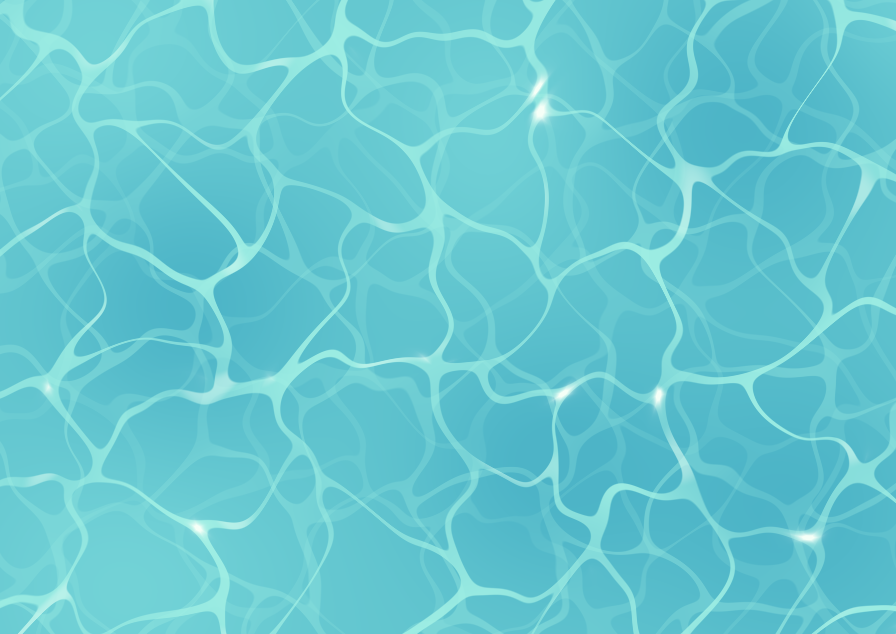
A Shadertoy shader for this texture:

```glsl
#define DEEP vec3(0.285, 0.695, 0.775)
#define WATER vec3(0.385, 0.775, 0.812)
#define SHALLOW vec3(0.455, 0.83, 0.845)
#define CAUSTIC vec3(0.63, 0.94, 0.895)
#define GLINT vec3(0.96, 1.0, 0.97)
#define CELLS 5.0
#define LINE_WIDTH 0.021
#define ROUNDING 24.0
#define WAVINESS 0.15
#define GLINT_SHARE 0.2

vec2 hash2(vec2 p) {
    vec2 q = vec2(dot(p, vec2(127.1, 311.7)), dot(p, vec2(269.5, 183.3)));
    return fract(sin(q) * 43758.547);
}

vec2 seedPoint(vec2 cell) {
    return cell + 0.5 + 0.92 * (hash2(cell) - 0.5);
}

// Layered sines bend the straight cell walls
vec2 bend(vec2 p) {
    p += WAVINESS * sin(p.yx * vec2(2.7, 3.1) + vec2(0.4, 1.9));
    p += 0.5 * WAVINESS * sin(p.yx * vec2(6.3, 5.7) + vec2(2.1, 0.7));
    return p + 0.2 * WAVINESS * sin(p.yx * vec2(10.1, 11.3) + vec2(0.9, 4.0));
}

// x: rounded distance to the wall, y: closeness to a corner, z: corner hash
vec3 cellWalls(vec2 p) {
    vec2 base = floor(p), a = base, b = base, c = base;
    vec4 near = vec4(9.0);
    for (int j = -2; j <= 2; j++)
    for (int i = -2; i <= 2; i++) {
        vec2 cell = base + vec2(i, j);
        float d = distance(p, seedPoint(cell));
        if (d < near.x) { near = vec4(d, near.xyz); c = b; b = a; a = cell; }
        else if (d < near.y) { near = vec4(near.x, d, near.yz); c = b; b = cell; }
        else if (d < near.z) { near = vec4(near.xy, d, near.z); c = cell; }
        else near.w = min(near.w, d);
    }

    // Soft minimum over all walls thickens the junctions
    vec2 home = seedPoint(a);
    float sum = 0.0;
    for (int j = -2; j <= 2; j++)
    for (int i = -2; i <= 2; i++) {
        vec2 cell = a + vec2(i, j);
        if (i == 0 && j == 0) continue;
        vec2 other = seedPoint(cell);
        float d = dot(0.5 * (home + other) - p, normalize(other - home));
        sum += exp(-ROUNDING * d);
    }
    float isolated = smoothstep(0.04, 0.16, near.w - near.z);
    float spread = (near.z - near.x) / 0.075;
    float corner = isolated * (exp(-spread * spread) + 0.3 * exp(-spread));
    return vec3(-log(sum) / ROUNDING, corner, hash2(a + b + c + 7.0).x);
}

// Slow variation between 0 and 1
float drift(vec2 p) {
    return 0.5 + 0.25 * (sin(p.x * 2.3 + 1.7 * sin(p.y * 1.6))
                       + sin(p.y * 2.9 - 1.4 * sin(p.x * 1.9)));
}

float softSpot(vec2 p, vec3 spot) {
    vec2 d = (p - spot.xy) / spot.z;
    return exp(-dot(d, d));
}

// Deep pools and light shallows
vec3 waterColour(vec2 p) {
    vec3 pools[4] = vec3[4](vec3(0.30, 0.52, 0.21), vec3(1.17, 0.80, 0.24),
                            vec3(0.86, 0.27, 0.20), vec3(1.25, 0.20, 0.25));
    vec3 shoals[4] = vec3[4](vec3(0.81, 0.80, 0.20), vec3(0.16, 0.90, 0.26),
                             vec3(0.20, 0.08, 0.25), vec3(1.40, 0.98, 0.14));
    float deep = 0.0, light = 0.0;
    for (int i = 0; i < 4; i++) {
        deep += softSpot(p, pools[i]);
        light += softSpot(p, shoals[i]);
    }
    vec3 colour = mix(WATER, SHALLOW, min(light, 1.0) * 0.9);
    return mix(colour, DEEP, min(deep, 1.0) * 0.85);
}

void mainImage(out vec4 fragColor, in vec2 fragCoord) {
    vec2 p = fragCoord / iResolution.y;
    vec3 colour = waterColour(p);

    // Three nets of light, from faint and deep to bright and near
    for (int n = 0; n < 3; n++) {
        float layer = float(n);
        float scale = CELLS * (1.1 - 0.05 * layer);
        vec2 q = bend(p * scale + layer * vec2(17.3, 31.9));
        vec3 wall = cellWalls(q);
        float vary = drift(q * 1.6 + layer * 4.0);
        float width = LINE_WIDTH * mix(0.4, 1.7, vary) * (1.3 - 0.15 * layer);
        float blur = 0.8 * scale / iResolution.y;
        float line = 1.0 - smoothstep(width - blur, width + blur, wall.x);
        float strength = mix(0.17, 0.74, layer * layer * 0.25);
        strength *= mix(0.6, 1.25, drift(q.yx * 1.2 + 3.0));
        colour = mix(colour, CAUSTIC, line * strength);

        // Glints on some corners and streaks along the brightest net
        if (n == 2) {
            float chosen = step(1.0 - GLINT_SHARE, wall.z);
            float streak = line * smoothstep(0.78, 1.0, drift(q * 2.1 + 9.0));
            colour = mix(colour, GLINT, 0.35 * streak);
            colour = mix(colour, GLINT, min(chosen * wall.y, 1.0));
        }
    }
    fragColor = vec4(colour, 1.0);
}
```
